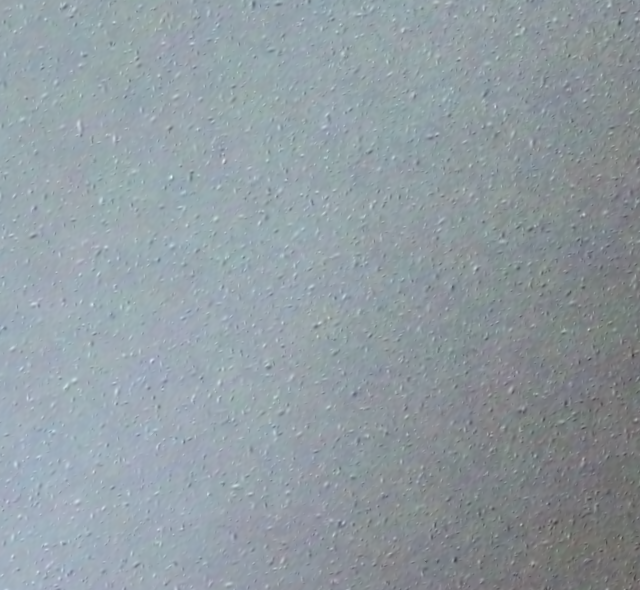
Reproduce this texture procedurally as a Shadertoy shader.

```glsl
// Softly lit blue-grey metallic surface with fine slanted light and dark flecks.

float hash(vec2 p, float seed) {
    vec3 q = fract(vec3(p.xyx) * vec3(0.1031, 0.1030, 0.0973) + seed * 0.137);
    q += dot(q, q.yzx + 33.33);
    return fract((q.x + q.y) * q.z);
}

float valueNoise(vec2 p, float seed) {
    vec2 cell = floor(p), f = fract(p);
    f = f * f * (3.0 - 2.0 * f);
    float low = mix(hash(cell, seed), hash(cell + vec2(1, 0), seed), f.x);
    float high = mix(hash(cell + vec2(0, 1), seed), hash(cell + vec2(1, 1), seed), f.x);
    return mix(low, high, f.y);
}

vec2 rotate(vec2 p, float angle) {
    float c = cos(angle), s = sin(angle);
    return vec2(c * p.x + s * p.y, c * p.y - s * p.x);
}

// Soft elongated spot, long axis along x.
float spot(vec2 p, vec2 size) {
    vec2 q = p / size;
    return exp(-dot(q, q));
}

// Signed brightness of scattered flecks, one candidate per grid cell.
float flecks(vec2 p, float scale, float density, float seed) {
    vec2 q = p * scale;
    vec2 home = floor(q);
    float sum = 0.0;
    for (int y = -1; y <= 1; y++) {
        for (int x = -1; x <= 1; x++) {
            vec2 cell = home + vec2(x, y);
            if (hash(cell, seed) > density) continue;
            vec2 center = cell + vec2(hash(cell, seed + 1.0), hash(cell, seed + 2.0));
            float angle = 0.95 + 1.5 * (hash(cell, seed + 3.0) - 0.5);
            vec2 size = vec2(mix(0.17, 0.36, hash(cell, seed + 4.0)),
                             mix(0.11, 0.18, hash(cell, seed + 5.0)));
            float strength = mix(0.2, 1.0, pow(hash(cell, seed + 6.0), 2.5));
            float tone = hash(cell, seed + 7.0) < 0.54 ? 1.0 : -1.0;
            vec2 local = rotate(q - center, angle);
            float shadow = spot(local + vec2(0.05, 0.27 * tone), size);
            sum += strength * tone * (spot(local, size) - 0.5 * shadow);
        }
    }
    return sum;
}

// Broad lighting: bluish at lower left, warm dark grey at lower right.
vec3 lighting(vec2 uv) {
    vec3 upperLight = vec3(0.588, 0.647, 0.667);
    vec3 lowerLight = vec3(0.635, 0.688, 0.738);
    vec3 warmShade = vec3(0.420, 0.418, 0.408);
    float lower = smoothstep(0.1, 1.2, 1.0 - uv.y + 0.25 * (1.0 - uv.x));
    float shade = smoothstep(0.55, 1.65, uv.x + 0.55 * (1.0 - uv.y));
    return mix(mix(upperLight, lowerLight, lower), warmShade, shade);
}

// Faint tinted blotches.
vec3 tint(vec2 p, float scale) {
    vec2 q = rotate(p, 0.5) * scale * vec2(0.8, 1.2);
    return vec3(valueNoise(q, 11.0), valueNoise(q, 12.0), valueNoise(q, 13.0)) - 0.5;
}

void mainImage(out vec4 fragColor, in vec2 fragCoord) {
    vec2 uv = fragCoord / iResolution.xy;
    vec2 p = fragCoord / iResolution.y;
    vec3 color = lighting(uv);

    // Colour mottling and fine grain
    color += 0.030 * tint(p, 42.0) + 0.020 * tint(p + 3.7, 14.0);
    float grain = valueNoise(rotate(p, 0.95) * vec2(120.0, 210.0), 21.0) - 0.5;
    float roughness = smoothstep(0.1, 1.0, uv.x);
    color += grain * mix(0.035, 0.065, roughness);

    // Large sparse flecks, then denser small ones towards the right
    float cluster = valueNoise(p * 13.0, 31.0);
    float coarse = flecks(p, 52.0, 0.16 + 0.22 * cluster, 41.0);
    float medium = flecks(p + 5.3, 74.0, 0.22 + 0.25 * cluster + 0.12 * roughness, 53.0);
    float fine = flecks(p + 9.1, 105.0, 0.25 + 0.35 * roughness, 67.0);
    float sparkle = 0.20 * coarse + 0.19 * medium + 0.14 * fine;
    color += sparkle * vec3(0.98, 1.0, 0.99);

    fragColor = vec4(clamp(color, 0.0, 1.0), 1.0);
}
```
